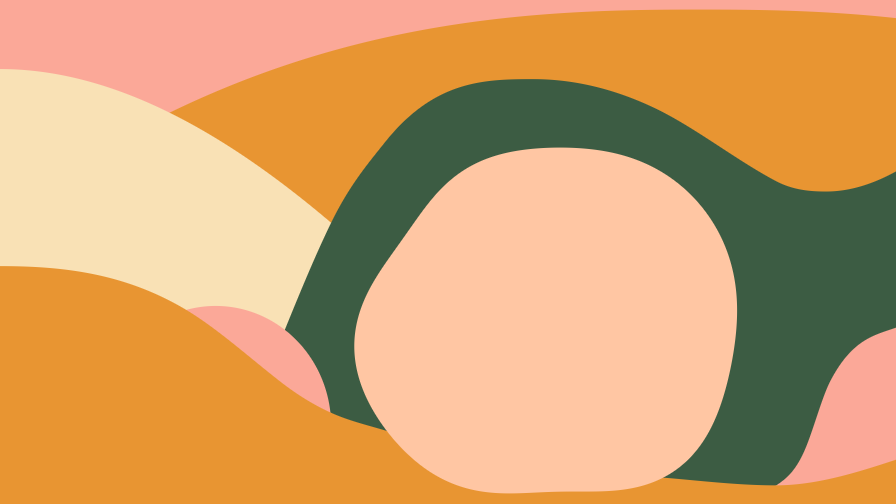
Give the GLSL for this background, as a Shadertoy shader.

```glsl
// Flat abstract landscape: rolling hills and a large soft pebble in warm paper tones.
// Hill outlines are chained cubic spans, the pebble is a circle bent by a few
// angular harmonics; layers are painted back to front with smoothed edges.

// Cubic span between two nodes, each given as (x, height, slope).
float span(float x, vec3 a, vec3 b) {
    float w = b.x - a.x;
    float t = clamp((x - a.x) / w, 0.0, 1.0);
    float s = 1.0 - t;
    return mix(a.y, b.y, t * t * (3.0 - 2.0 * t)) + w * t * s * (a.z * s - b.z * t);
}

// Height of a smooth line through eight nodes.
float ridge(float x, vec3 nodes[8]) {
    float y = nodes[0].y;
    for (int i = 0; i < 7; i++)
        if (x >= nodes[i].x) y = span(x, nodes[i], nodes[i + 1]);
    return y;
}

// Signed field of the pebble, negative inside.
float pebble(vec2 p) {
    float a = atan(p.y, p.x);
    float radius = 0.365
        + 0.0149 * cos(a + 0.60) + 0.0179 * cos(2.0 * a - 0.66)
        + 0.0119 * cos(3.0 * a + 2.00) + 0.0075 * cos(4.0 * a - 2.47)
        + 0.0055 * cos(5.0 * a - 2.83) + 0.0040 * cos(6.0 * a - 0.50);
    return length(p) - radius;
}

// Paints where the field is negative, with an edge one pixel wide.
void paint(inout vec3 color, vec3 ink, float field) {
    float pixel = max(length(vec2(dFdx(field), dFdy(field))), 1e-5);
    color = mix(color, ink, clamp(0.5 - field / pixel, 0.0, 1.0));
}

void mainImage(out vec4 fragColor, in vec2 fragCoord) {
    vec2 p = fragCoord / iResolution.y;

    vec3 pink = vec3(0.984, 0.659, 0.596);
    vec3 orange = vec3(0.910, 0.584, 0.196);
    vec3 cream = vec3(0.976, 0.882, 0.710);
    vec3 green = vec3(0.235, 0.361, 0.263);
    vec3 peach = vec3(1.000, 0.776, 0.639);

    // Sky, far dome and cream slope
    vec3 color = pink;
    paint(color, orange, p.y - 0.981 + 0.18 * pow(abs(p.x - 1.389), 2.5));
    paint(color, cream, p.y - span(p.x, vec3(0.0, 0.863, 0.0), vec3(0.657, 0.558, -0.85)));

    // Green hill
    float greenTop = ridge(p.x, vec3[8](
        vec3(0.509, 0.208, 2.40), vec3(0.657, 0.558, 2.05),
        vec3(0.764, 0.718, 1.25), vec3(1.058, 0.843, 0.00),
        vec3(1.296, 0.787, -0.47), vec3(1.539, 0.641, -0.53),
        vec3(1.639, 0.620, 0.00), vec3(1.778, 0.660, 0.55)));
    paint(color, green, p.y - greenTop);

    // Pink mounds, left and right
    paint(color, pink, length((p - vec2(0.428, 0.155)) / vec2(0.229, 0.238)) - 1.0);
    vec3 foot = vec3(1.602, 0.120, 2.6), shoulder = vec3(1.648, 0.245, 1.9);
    float moundTop = p.x < foot.x ? span(p.x, vec3(1.530, 0.030, 0.7), foot)
        : p.x < shoulder.x ? span(p.x, foot, shoulder)
        : span(p.x, shoulder, vec3(1.778, 0.350, 0.35));
    paint(color, pink, p.y - moundTop);

    // Foreground ground
    float groundTop = ridge(p.x, vec3[8](
        vec3(0.000, 0.472, 0.00), vec3(0.363, 0.389, -0.58),
        vec3(0.556, 0.243, -0.78), vec3(0.657, 0.181, -0.45),
        vec3(0.764, 0.146, -0.30), vec3(1.308, 0.053, -0.08),
        vec3(1.539, 0.037, 0.00), vec3(1.778, 0.088, 0.33)));
    paint(color, orange, p.y - groundTop);

    // Pebble in front of everything
    paint(color, peach, pebble(p - vec2(1.083, 0.361)));

    fragColor = vec4(color, 1.0);
}
```
